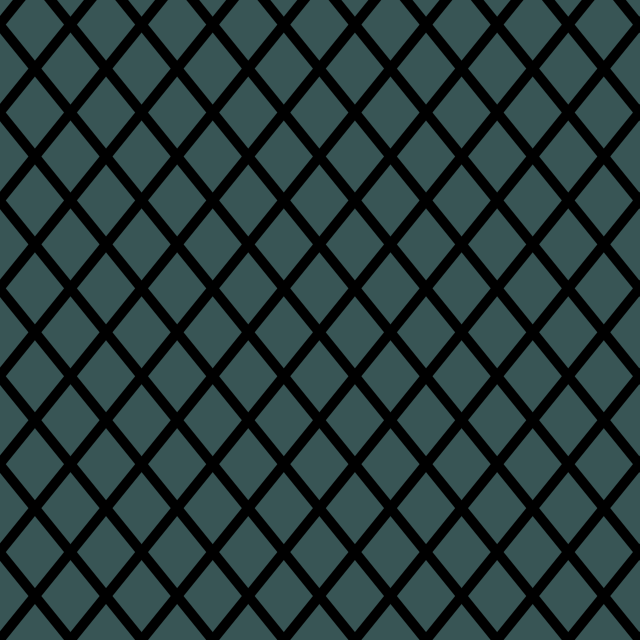
A WebGL 2 fragment shader for this pattern:

```glsl
#version 300 es
precision highp float;

uniform vec2 u_resolution;
out vec4 fragColor;

const vec2 REPEATS = vec2(9.0, 7.28);      // diamonds across and up the canvas
const vec2 ORIGIN = vec2(-0.001, 0.0);     // a lattice crossing, in canvas units
const float HALF_WIDTH = 0.0905;           // half line width, in lattice periods
const float EDGE_PIXELS = 0.7;             // half width of the smoothed edge
const vec3 DIAMOND_COLOR = vec3(0.22, 0.333, 0.333);
const vec3 LINE_COLOR = vec3(0.0);

// Distance to the nearest integer, per axis
vec2 distanceToLines(vec2 p) {
    return abs(fract(p + 0.5) - 0.5);
}

void main() {
    vec2 cell = (gl_FragCoord.xy / u_resolution - ORIGIN) * REPEATS;

    // Each component is constant along one family of diagonals
    vec2 diagonals = vec2(cell.x + cell.y, cell.x - cell.y);
    vec2 lines = distanceToLines(diagonals);

    // Smooth over one pixel measured across the diagonals
    float edge = EDGE_PIXELS * length(REPEATS / u_resolution);
    vec2 open = smoothstep(HALF_WIDTH - edge, HALF_WIDTH + edge, lines);

    fragColor = vec4(mix(LINE_COLOR, DIAMOND_COLOR, open.x * open.y), 1.0);
}
```
